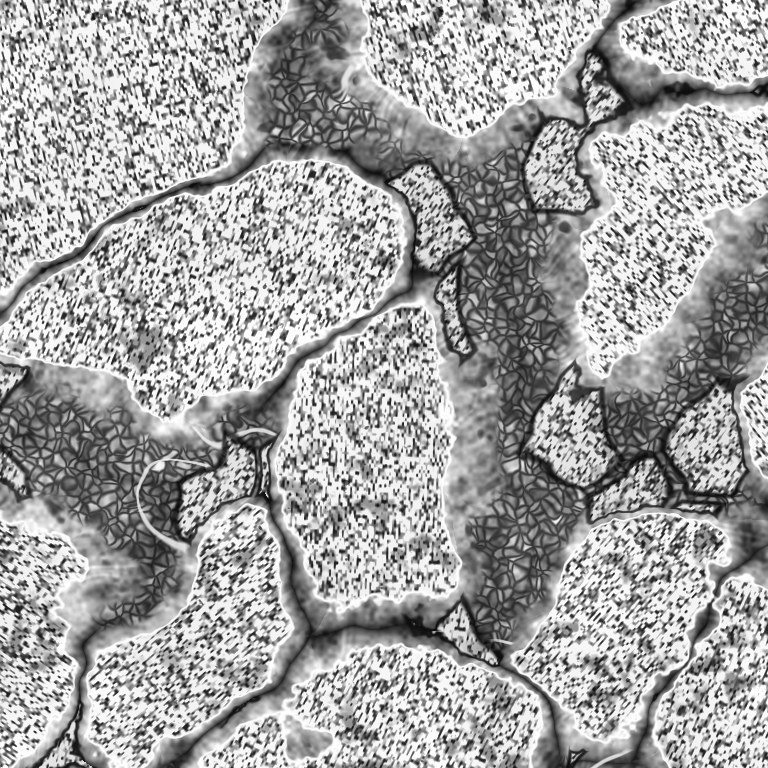
Reproduce this texture procedurally as a WebGL 1 fragment shader.

```glsl
precision highp float;
// Etched mineral section: pale speckled grains parted by dark, crusted seams.
uniform vec2 u_resolution;

#define GRAIN_SCALE 2.6
#define GRAIN_STRETCH vec2(0.82, 1.15)
#define ISLAND_SCALE 8.5
#define MOSAIC_SCALE 76.0
#define SEAM_MIN 0.011
#define SEAM_MAX 0.085
#define SPECK_SCALE vec2(340.0, 195.0)
#define SPECK_DEPTH 0.82
#define CRACK_WIDTH 0.007
#define RIM_WIDTH 0.009

struct Cell {
  float edge;    // distance to the nearest border
  float soft;    // the same, swelling at junctions
  vec2 normal;   // direction across that border
  float id;
};

float hash(vec2 p) {
  vec3 q = fract(p.xyx * 0.1031);
  q += dot(q, q.yzx + 33.33);
  return fract((q.x + q.y) * q.z);
}

vec2 site(vec2 cell) {
  return 0.04 + 0.92 * vec2(hash(cell + 17.0), hash(cell + 71.0));
}

float noise(vec2 p) {
  vec2 i = floor(p), f = fract(p);
  f = f * f * (3.0 - 2.0 * f);
  return mix(mix(hash(i), hash(i + vec2(1, 0)), f.x),
             mix(hash(i + vec2(0, 1)), hash(i + vec2(1, 1)), f.x), f.y);
}

float fbm(vec2 p) {
  return 0.55 * noise(p) + 0.3 * noise(p * 2.1 + 5.0) + 0.15 * noise(p * 4.3 + 9.0);
}

vec2 jitter(vec2 p) {
  return vec2(noise(p), noise(p + 60.0)) - 0.5;
}

mat2 rotation(float a) {
  return mat2(cos(a), sin(a), -sin(a), cos(a));
}

Cell voronoi(vec2 p) {
  vec2 base = floor(p), f = fract(p), nearCell = vec2(0), nearSite = vec2(9);
  for (int y = -1; y <= 1; y++)
    for (int x = -1; x <= 1; x++) {
      vec2 g = vec2(x, y), r = g + site(base + g) - f;
      if (dot(r, r) < dot(nearSite, nearSite)) { nearSite = r; nearCell = g; }
    }
  Cell c = Cell(9.0, 0.0, vec2(1, 0), hash(base + nearCell + 43.0));
  for (int y = -2; y <= 2; y++)
    for (int x = -2; x <= 2; x++) {
      vec2 g = nearCell + vec2(x, y), r = g + site(base + g) - f;
      vec2 across = r - nearSite;
      if (dot(across, across) > 0.0001) {
        vec2 n = normalize(across);
        float e = dot(0.5 * (r + nearSite), n);
        c.soft += exp(-12.0 * e);
        if (e < c.edge) { c.edge = e; c.normal = n; }
      }
    }
  c.soft = -log(c.soft) / 12.0;
  return c;
}

// Pale surface with fine dark dashes, blotches and pits
float grainTone(vec2 p, float id) {
  vec2 q = rotation(mix(-1.0, 1.0, id)) * p;
  float speck = clamp((noise(q * SPECK_SCALE) - 0.42) / 0.5, 0.0, 1.0);
  float patches = smoothstep(0.45, 0.7, noise(p * 6.0 + 30.0));
  float blotch = smoothstep(0.55, 0.75, fbm(p * 44.0)) * patches;
  float pit = smoothstep(0.76, 0.86, fbm(q * 80.0 + 8.0));
  float tone = 1.0 - SPECK_DEPTH * speck - 0.06 * noise(p * 9.0);
  return tone * (1.0 - 0.4 * blotch) * (1.0 - 0.6 * pit);
}

// Crystallites crowded into the wide parts of a seam
float mosaicTone(vec2 p) {
  vec2 q = p * MOSAIC_SCALE;
  Cell c = voronoi(q + 1.1 * jitter(q * 0.8));
  float face = 0.42 + 0.4 * c.id + 0.4 * (noise(q * 1.8) - 0.5);
  float shade = 0.75 + 0.5 * noise(p * 28.0 + 3.0);
  return shade * mix(0.2, face, smoothstep(0.0, 0.32, c.edge));
}

void main() {
  vec2 p = gl_FragCoord.xy / u_resolution.y;
  vec2 warped = p + 0.12 * jitter(p * 4.5) + 0.04 * jitter(p * 13.0)
                  + 0.012 * jitter(p * 37.0);

  // Seam depth is positive inside the seam, negative in the grains
  vec2 slanted = rotation(-0.9) * warped * GRAIN_STRETCH;
  Cell grain = voronoi(slanted * GRAIN_SCALE + 4.0);
  float edge = grain.edge / GRAIN_SCALE;
  float lumps = 0.02 * (noise(p * 27.0) - 0.5) + 0.011 * (noise(p * 75.0) - 0.5)
              + 0.005 * (noise(p * 170.0) - 0.5);
  float width = mix(SEAM_MIN, SEAM_MAX, smoothstep(0.45, 0.78, noise(p * 4.6 + 13.0)));
  float depth = width - grain.soft / GRAIN_SCALE + lumps;

  // Crust: fibres run across the seam, shade deepens to the crack
  float along = dot(slanted, vec2(-grain.normal.y, grain.normal.x));
  float fibre = noise(vec2(along * 170.0, edge * 35.0)) - 0.5;
  float inward = clamp(depth / max(width, 0.03), 0.0, 1.0);
  float seam = mix(0.72, 0.42, smoothstep(0.0, 0.9, inward));
  seam += 0.2 * fibre + 0.7 * (fbm(p * 38.0) - 0.5) + 0.22 * (noise(p * 165.0) - 0.5);
  float hollow = smoothstep(0.64, 0.76, fbm(p * 30.0 + 15.0));
  seam *= 1.0 - 0.6 * hollow * smoothstep(0.012, 0.03, depth);
  float crowding = smoothstep(0.03, 0.05, depth + 0.05 * (fbm(p * 20.0) - 0.5));
  seam = mix(seam, mosaicTone(p), 0.85 * crowding);
  seam *= 1.0 - mix(0.72, 0.3, crowding) * exp(-edge / CRACK_WIDTH);

  // Bright veins wander through the wide seams
  float vein = 1.0 - smoothstep(0.008, 0.028, abs(noise(warped * 8.0 + 21.0) - 0.5));
  vein *= smoothstep(0.45, 0.55, noise(p * 4.0 + 50.0)) * smoothstep(0.015, 0.025, depth);
  seam = mix(seam, 0.95, 0.85 * vein);

  // Small grains trapped in the seam, each with a dark outline
  vec2 q = rotation(0.6) * warped * ISLAND_SCALE;
  Cell island = voronoi(q * vec2(1.0, 0.7) + 9.0);
  float inside = min(island.edge / ISLAND_SCALE - 0.007, depth - 0.02);
  float chosen = step(0.58, island.id);
  float speckled = grainTone(p, island.id);
  seam = mix(seam, 0.93 * speckled, chosen * smoothstep(0.0, 0.003, inside));
  seam *= 1.0 - 0.7 * chosen * (1.0 - smoothstep(0.001, 0.006, abs(inside)));

  // Grains glow white along their rims
  float surface = mix(1.0, grainTone(p, grain.id), smoothstep(0.001, RIM_WIDTH, -depth));
  float tone = mix(surface, seam, smoothstep(-0.0015, 0.003, depth));
  gl_FragColor = vec4(vec3(clamp(tone, 0.05, 1.0)), 1.0);
}
```
